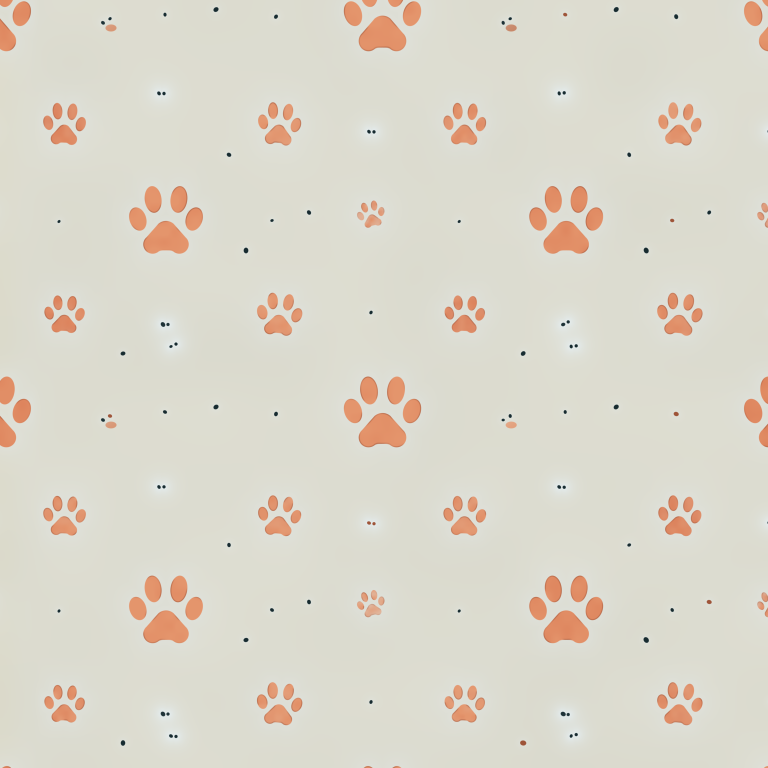
Reproduce this pattern procedurally as a WebGL 1 fragment shader.

```glsl
precision highp float;
// Paw prints and ink specks on pale paper, in a tile about half the canvas wide.
// Paws are distance functions (ellipse toes, rounded pad); every motif wraps on
// its own, so a hash of the repeat index can vary tint, size and wear.

uniform vec2 u_resolution;

const float BOARD = 768.0;                  // canvas height in design units, y down
const vec2 TILE = vec2(400.2, 389.5);
const vec3 PAPER = vec3(0.862, 0.860, 0.812);
const vec3 GLOW = vec3(0.875, 0.888, 0.872);
const vec3 FROST = vec3(0.90, 0.94, 0.96);
const vec3 APRICOT = vec3(0.895, 0.585, 0.425);
const vec3 RUST = vec3(0.85, 0.47, 0.32);
const vec3 RIM = vec3(0.62, 0.33, 0.22);
const vec3 INK = vec3(0.09, 0.17, 0.19);
// Speck centres, two per column; the last two columns of CLUSTERS are frosted pairs.
const mat4 SPECKS = mat4(165, 412, 216, 407, 276, 414, 229, 545,
                         59, 611, 272, 610, 309, 602, 246, 640);
const mat4 CLUSTERS = mat4(371, 702, 123, 743, 103, 420, 110, 416,
                           159, 487, 369, 523, 163, 714, 171, 736);

float hash(vec2 p) {
  vec3 q = fract(p.xyx * 0.1031);
  q += dot(q, q.yzx + 33.33);
  return fract((q.x + q.y) * q.z);
}

float noise(vec2 p) {
  vec2 i = floor(p), f = fract(p);
  f = f * f * (3.0 - 2.0 * f);
  return mix(mix(hash(i), hash(i + vec2(1, 0)), f.x),
             mix(hash(i + vec2(0, 1)), hash(i + vec2(1, 1)), f.x), f.y);
}

vec2 turn(vec2 p, float a) {
  float c = cos(a), s = sin(a);
  return vec2(c * p.x - s * p.y, s * p.x + c * p.y);
}

// Offset to the nearest repeat of a motif, and that repeat's random value.
vec2 wrapTo(vec2 p, vec2 center) { return mod(p - center + 0.5 * TILE, TILE) - 0.5 * TILE; }
float repeatHash(vec2 p, vec2 center) {
  return hash(floor((p - center) / TILE + 0.5) * 17.3 + center + 40.0);
}

float coverage(float d) {
  float px = BOARD / u_resolution.y;
  return 1.0 - smoothstep(-0.7 * px, 0.7 * px, d);
}

float ellipse(vec2 p, vec2 r) {
  float k = length(p / r);
  return k * (k - 1.0) / max(length(p / (r * r)), 1e-4);
}

float smoothMin(float a, float b, float k) {
  float h = max(k - abs(a - b), 0.0) / k;
  return min(a, b) - 0.25 * h * h * k;
}

// Mirrored paw, about 79 wide and 71 tall, y up.
float pawShape(vec2 p) {
  p.x = abs(p.x);
  float inner = ellipse(turn(p - vec2(13.5, 21.0), 0.12), vec2(8.8, 14.0));
  float outer = ellipse(turn(p - vec2(29.5, 0.5), 0.32), vec2(8.7, 12.5));
  vec2 top = vec2(0.0, -13.5), slope = vec2(14.0, -12.5);
  float h = clamp(dot(p - top, slope) / dot(slope, slope), 0.0, 1.0);
  float lobe = length(p - top - slope * h) - mix(12.0, 9.8, h);
  float pad = smoothMin(lobe, length(p - vec2(0.0, -21.0)) - 11.3, 4.0);
  return min(min(inner, outer), pad);
}

vec3 drawPaw(vec3 col, vec2 p, vec2 center, float size, float tilt, float wear) {
  vec2 q = turn(wrapTo(p, center) * vec2(1, -1), tilt) / size;
  float rnd = repeatHash(p, center);
  float d = pawShape(q) * size;
  col = mix(col, GLOW, 0.6 * exp(-max(d, 0.0) / 12.0));
  float grain = noise(q * 0.09 + rnd * 50.0);
  vec3 tint = mix(APRICOT, RUST, clamp(0.7 * rnd * rnd + 0.4 * grain - 0.15, 0.0, 1.0));
  float rim = smoothstep(-1.8, 0.0, d) * smoothstep(0.35, 0.8, grain);
  tint = mix(tint, RIM, 0.6 * rim);
  return mix(col, tint, coverage(d) * (1.0 - wear * noise(q * 0.07 + rnd * 90.0)));
}

vec3 drawSpeck(vec3 col, vec2 p, vec2 center, float cluster) {
  vec2 q = wrapTo(p, center);
  float rnd = repeatHash(p, center);
  float radius = mix(1.6, 2.9, hash(center)) * mix(0.8, 1.05, rnd);
  float d = ellipse(turn(q, rnd * 3.0), radius * vec2(1.1, 0.9));
  vec2 mate = vec2(5.0, mix(-3.0, 1.0, rnd));
  d = min(d, length(q - mate) - 1.6 + 100.0 * (1.0 - cluster));
  col = mix(col, FROST, (0.25 + 0.5 * cluster) * exp(-max(d, 0.0) / (3.0 + 4.0 * cluster)));
  return mix(col, mix(INK, RIM, step(0.92, rnd)), coverage(d));
}

void main() {
  vec2 p = gl_FragCoord.xy * BOARD / u_resolution.y;
  p.y = BOARD - p.y;
  vec3 col = PAPER + 0.014 * (noise(p / 70.0) - 0.5);
  col -= vec3(0.0, 0.004, 0.016) * (1.0 - smoothstep(0.0, 30.0, p.x));
  // Slight drift of the print along the left and top borders.
  p.x -= 10.0 * (1.0 - smoothstep(32.0, 42.0, p.x));
  p.y += 8.0 * (1.0 - smoothstep(0.0, 190.0, p.y));

  // Large paws on the staggered diagonal, small ones on a two by two grid.
  for (int i = 0; i < 2; i++) {
    float a = float(i), sx = 2.0 * a - 1.0;
    col = drawPaw(col, p, mix(vec2(166.0, 609.0), vec2(382.5, 411.5), a), 0.955 + 0.045 * a, 0.0, 0.0);
    for (int j = 0; j < 2; j++) {
      float sy = 2.0 * float(j) - 1.0;
      vec2 center = vec2(172.0, 609.5) + vec2(107.5, 94.0) * vec2(sx, sy);
      col = drawPaw(col, p, center, 0.555 + 0.018 * sx + 0.015 * sx * sy, 0.04 + 0.05 * a, 0.12);
    }
  }
  col = drawPaw(col, p, vec2(371.0, 603.5), 0.36, -0.22, 0.5);

  // Faded smudge whose colour changes between repeats.
  vec2 smudge = vec2(111.0, 425.0);
  float fade = repeatHash(p, smudge);
  float smudgeDist = ellipse(wrapTo(p, smudge), vec2(5.5, 3.4));
  col = mix(col, mix(APRICOT, RIM, fade * fade), 0.85 * coverage(smudgeDist));

  for (int i = 0; i < 4; i++) {
    float cluster = step(1.5, float(i));
    col = drawSpeck(col, p, SPECKS[i].xy, 0.0);
    col = drawSpeck(col, p, SPECKS[i].zw, 0.0);
    col = drawSpeck(col, p, CLUSTERS[i].xy, cluster);
    col = drawSpeck(col, p, CLUSTERS[i].zw, cluster);
  }
  gl_FragColor = vec4(col, 1.0);
}
```
